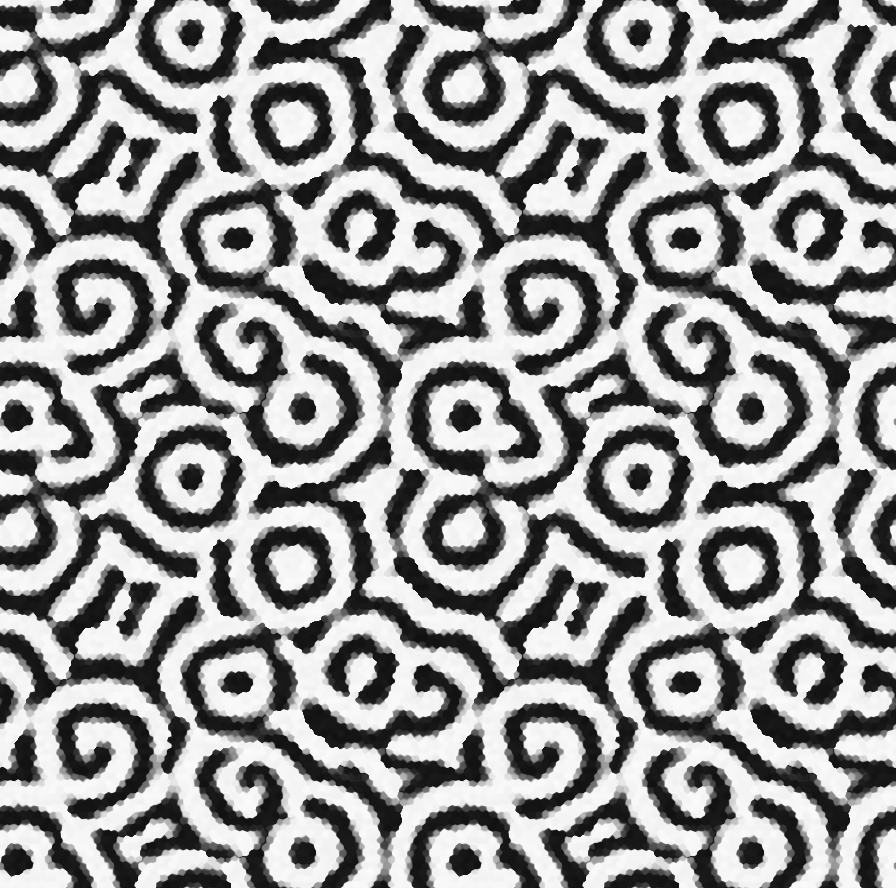
Give the GLSL for this pattern, as a Shadertoy shader.

```glsl
// Seamless black and white labyrinth of swirls, rings and dots with grainy cell edges.

const float TAU = 6.28318;
const vec2  TILES = vec2(2.0);          // repeats across and down
const float STRIPES = 10.4;             // stripe pairs per tile
const float KERNELS = 16.0;             // wave kernels per tile side
const float KERNEL_SHARPNESS = 1.1;     // falloff, in kernel cells
const float TURN = 0.7;                 // random turn of the wave direction
const vec2  GRAIN = vec2(60.0, 70.0);   // grain cells per tile, even row count
const float GRAIN_JITTER = 0.45;
const float GRAIN_SHARPNESS = 9.0;
const float GRAIN_SHADE = 0.035;        // brightness variation between cells
const vec2  EDGE = vec2(-0.72, 0.36);   // wave levels of full ink and full paper
const vec3  INK = vec3(0.085);
const vec3  PAPER = vec3(0.962);

// Swirl centres: position in the tile, phase at the centre, spiral twist
const int SWIRLS = 11;
const vec4 SWIRL[SWIRLS] = vec4[](
    vec4(0.655, 0.724, -1.2,  0.0),
    vec4(0.557, 0.227,  0.4,  1.0),
    vec4(0.144, 0.994,  1.2, -1.0),
    vec4(0.040, 0.810, -1.0,  0.0),
    vec4(0.674, 0.079,  3.1,  0.0),
    vec4(0.032, 0.064,  3.1,  0.0),
    vec4(0.430, 0.926,  3.1,  0.0),
    vec4(0.530, 0.459,  3.1,  0.0),
    vec4(0.210, 0.314,  2.6,  1.0),
    vec4(0.955, 0.445,  0.0,  1.0),
    vec4(0.810, 0.490,  0.0,  0.0));

vec2 hash22(vec2 p) {
    vec3 q = fract(p.xyx * vec3(0.1031, 0.1030, 0.0973));
    q += dot(q, q.yzx + 33.33);
    return fract((q.xx + q.yz) * q.zy);
}

vec2 cis(float a) { return vec2(cos(a), sin(a)); }

// Local wave around the nearest swirl: gradient in xy, phase in z
vec3 swirlWave(vec2 p, vec2 rnd) {
    vec2 arm = vec2(0.0);
    vec4 swirl = SWIRL[0];
    float nearest = 1e3;
    for (int i = 0; i < SWIRLS; i++) {
        vec2 d = p - SWIRL[i].xy;
        d -= round(d);
        float d2 = dot(d, d);
        if (d2 < nearest) { nearest = d2; arm = d; swirl = SWIRL[i]; }
    }
    float r = max(sqrt(nearest), 1e-4);
    float loose = min(0.3 + 6.0 * r, 1.8);
    float phase = TAU * STRIPES * r + swirl.z + swirl.w * atan(arm.y, arm.x);
    vec2 dir = arm / r;
    vec2 grad = TAU * STRIPES * dir + swirl.w * vec2(-dir.y, dir.x) / max(r, 0.04);
    vec2 turn = cis((rnd.x - 0.5) * TURN);
    grad = mat2(turn.x, turn.y, -turn.y, turn.x) * grad;
    return vec3(grad, phase + (rnd.y - 0.5) * 2.0 * loose);
}

// Periodic phasor field: blended wave kernels, normalised to even line width
float labyrinth(vec2 p) {
    vec2 cell = floor(p * KERNELS);
    vec2 sum = vec2(0.0);
    for (int y = -2; y <= 2; y++)
    for (int x = -2; x <= 2; x++) {
        vec2 id = cell + vec2(x, y);
        vec2 key = mod(id, KERNELS);
        vec2 rnd = hash22(key + 7.0);
        vec2 centre = (id + 0.5 + 0.5 * (rnd - 0.5)) / KERNELS;
        vec2 d = p - centre;
        vec3 wave = swirlWave(centre, hash22(key + 51.0));
        float weight = exp(-KERNEL_SHARPNESS * dot(d, d) * KERNELS * KERNELS);
        sum += weight * cis(dot(wave.xy, d) + wave.z);
    }
    return sum.x / (length(sum) + 0.12);
}

// Pulls a point softly to the closest jittered hexagonal cell; z is its shade
vec3 grain(vec2 p) {
    float row = floor(p.y * GRAIN.y);
    vec3 sum = vec3(0.0);
    float total = 0.0;
    for (int j = -1; j <= 1; j++) {
        float y = row + float(j);
        float shift = 0.5 * mod(y, 2.0);
        float column = floor(p.x * GRAIN.x - shift);
        for (int i = -1; i <= 1; i++) {
            vec2 id = vec2(column + float(i), y);
            vec2 rnd = hash22(mod(id, GRAIN) + 13.0);
            vec2 centre = (id + vec2(shift, 0.0) + 0.5 + GRAIN_JITTER * (rnd - 0.5)) / GRAIN;
            vec2 d = (p - centre) * GRAIN.x;
            float weight = exp(-GRAIN_SHARPNESS * dot(d, d));
            sum += weight * vec3(centre, rnd.x - 0.5);
            total += weight;
        }
    }
    return sum / max(total, 1e-6);
}

void mainImage(out vec4 fragColor, in vec2 fragCoord) {
    vec2 p = fragCoord / iResolution.xy * TILES;
    vec3 cell = grain(p);
    float tone = smoothstep(EDGE.x, EDGE.y, labyrinth(cell.xy));
    vec3 color = mix(INK, PAPER, tone) + GRAIN_SHADE * cell.z;
    fragColor = vec4(clamp(color, 0.0, 1.0), 1.0);
}
```
